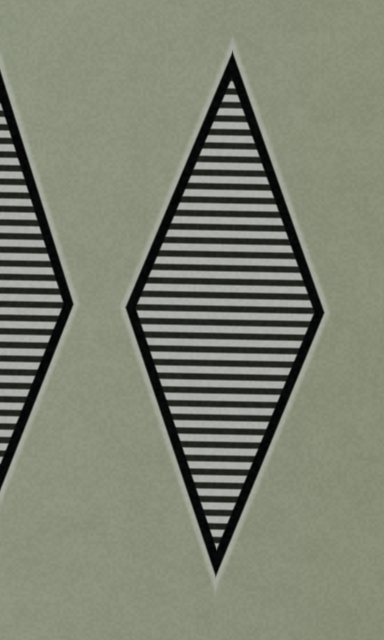
Reproduce this pattern procedurally as a Shadertoy shader.

```glsl
// Two tall striped diamonds with thick black rims on a grainy sage ground.
// Each diamond is the intersection of four half planes; its signed distance
// drives the pale halo, the rim and the slightly tilted stripes inside.

const vec3 SAGE = vec3(0.540, 0.562, 0.482);
const vec3 HALO = vec3(0.670, 0.685, 0.650);
const vec3 INK = vec3(0.025, 0.027, 0.030);
const vec3 STRIPE_DARK = vec3(0.125, 0.135, 0.110);
const vec3 STRIPE_LIGHT = vec3(0.675, 0.680, 0.660);

const float RIM = 0.0142;
const float PERIOD = 0.02125;
const float TILT = 0.02;

float hash(vec2 p) {
    vec3 q = fract(vec3(p.xyx) * 0.1031);
    q += dot(q, q.yzx + 33.33);
    return fract((q.x + q.y) * q.z);
}

float noise(vec2 p) {
    vec2 i = floor(p);
    vec2 f = fract(p);
    f = f * f * (3.0 - 2.0 * f);
    float low = mix(hash(i), hash(i + vec2(1.0, 0.0)), f.x);
    float high = mix(hash(i + vec2(0.0, 1.0)), hash(i + 1.0), f.x);
    return mix(low, high, f.y);
}

// Signed distance to the line a-b, positive on its left side
float halfPlane(vec2 p, vec2 a, vec2 b) {
    vec2 d = normalize(b - a);
    return dot(p - a, vec2(-d.y, d.x));
}

// Corners run clockwise; the result is negative inside
float diamond(vec2 p, vec2 top, vec2 right, vec2 bottom, vec2 left) {
    float upper = max(halfPlane(p, top, right), halfPlane(p, left, top));
    float lower = max(halfPlane(p, right, bottom), halfPlane(p, bottom, left));
    return max(upper, lower);
}

// Tilted bands, with a pale band centred on the anchor point
vec3 stripes(vec2 p, vec2 anchor) {
    vec2 q = p - anchor;
    float phase = (q.y + TILT * q.x) / PERIOD;
    float offCentre = abs(fract(phase + 0.5) - 0.5);
    float light = 1.0 - smoothstep(0.17, 0.37, offCentre);
    return mix(STRIPE_DARK, STRIPE_LIGHT, light);
}

vec3 paintDiamond(vec3 base, vec2 p, float d, vec2 anchor, float blur) {
    float glow = smoothstep(-0.002, 0.003, d) * (1.0 - smoothstep(0.004, 0.013, d));
    vec3 col = mix(base, HALO, 0.75 * glow);
    col = mix(col, INK, 1.0 - smoothstep(-blur, blur, d));
    float inside = 1.0 - smoothstep(-blur, blur, d + RIM);
    return mix(col, stripes(p, anchor), inside);
}

// Uneven ground: a slow light falloff plus mottling
vec3 ground(vec2 p) {
    float falloff = 0.012 - 0.035 * p.x + 0.012 * (p.y - 0.5);
    float mottle = 0.015 * (noise(p * 28.0) - 0.5);
    vec3 warmth = vec3(0.012, 0.0, -0.006) * (p.x - 0.3);
    return SAGE + falloff + mottle + warmth;
}

void mainImage(out vec4 fragColor, in vec2 fragCoord) {
    vec2 p = fragCoord / iResolution.y;
    float blur = max(0.0022, 0.8 / iResolution.y);

    float whole = diamond(p, vec2(0.3633, 0.918), vec2(0.5065, 0.5115),
                          vec2(0.3372, 0.1003), vec2(0.1966, 0.5195));
    float cropped = diamond(p, vec2(-0.016, 0.941), vec2(0.1146, 0.5247),
                            vec2(-0.052, 0.102), vec2(-0.182, 0.525));

    vec3 col = ground(p);
    col = paintDiamond(col, p, cropped, vec2(0.078, 0.534), blur);
    col = paintDiamond(col, p, whole, vec2(0.225, 0.5303), blur);

    // Fine grain over everything
    col += 0.035 * (noise(p * 230.0) - 0.5);
    fragColor = vec4(clamp(col, 0.0, 1.0), 1.0);
}
```
